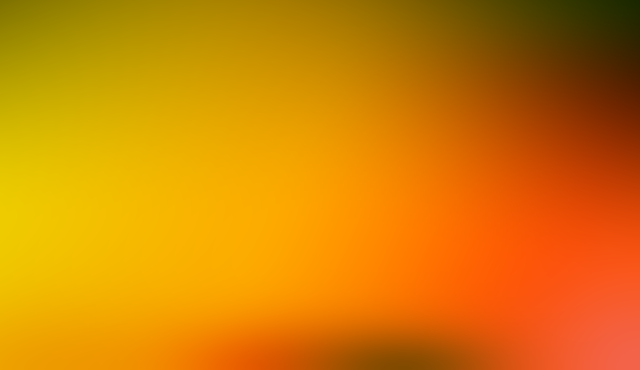
Give the GLSL for this background, as a Shadertoy shader.

```glsl
// Draws a soft blurred backdrop of yellow, amber and orange with dark upper edge and low glows.

// Colours
const vec3 YELLOW = vec3(0.92, 0.83, 0.00);
const vec3 AMBER  = vec3(1.00, 0.65, 0.00);
const vec3 ORANGE = vec3(1.00, 0.31, 0.00);
const vec3 HONEY  = vec3(0.92, 0.56, 0.00);
const vec3 EMBER  = vec3(0.95, 0.32, 0.00);
const vec3 BRONZE = vec3(0.50, 0.29, 0.00);
const vec3 CORAL  = vec3(0.95, 0.39, 0.29);
const vec3 MOSS   = vec3(0.00, 0.13, 0.00);

// Glow centres and radii, as fractions of the canvas
const vec2 HONEY_POS  = vec2(0.10, 0.0), HONEY_SIZE  = vec2(0.25, 0.18);
const vec2 EMBER_POS  = vec2(0.43, 0.0), EMBER_SIZE  = vec2(0.17, 0.13);
const vec2 BRONZE_POS = vec2(0.63, 0.0), BRONZE_SIZE = vec2(0.17, 0.11);
const vec2 CORAL_POS  = vec2(1.00, 0.0), CORAL_SIZE  = vec2(0.17, 0.27);
const vec2 MOSS_POS   = vec2(0.90, 1.0), MOSS_SIZE   = vec2(0.30, 0.18);

// Tilt of the warm ramp, and density of the upper shade
const float RAMP_TILT   = 0.25;
const float SHADE_BASE  = 0.37;
const float SHADE_LEFT  = 0.26;
const float SHADE_RIGHT = 1.95;

float glow(vec2 p, vec2 centre, vec2 radius) {
    vec2 d = (p - centre) / radius;
    return exp(-dot(d, d));
}

// Yellow to orange, leaning with height
vec3 warmRamp(vec2 p) {
    float h = p.x + RAMP_TILT * (0.45 - p.y);
    vec3 colour = mix(YELLOW, AMBER, smoothstep(-0.2, 0.6, h));
    return mix(colour, ORANGE, smoothstep(0.4, 0.95, h));
}

// Light left after the shade that falls from the top, deepest at right
float upperShade(vec2 p) {
    float left = max(1.0 - p.x / 0.35, 0.0);
    float right = max((p.x - 0.3) / 0.7, 0.0);
    float depth = SHADE_BASE + SHADE_LEFT * left * left
                + SHADE_RIGHT * pow(right, 2.5);
    float reach = mix(0.62, 0.78, smoothstep(0.5, 1.0, p.x));
    float fall = max(1.0 - (1.0 - p.y) / reach, 0.0);
    return exp(-depth * fall * fall);
}

void mainImage(out vec4 fragColor, in vec2 fragCoord) {
    vec2 p = fragCoord / iResolution.xy;

    // Ramp and shade
    vec3 colour = warmRamp(p) * upperShade(p);
    colour += MOSS * glow(p, MOSS_POS, MOSS_SIZE);

    // Glows along the lower edge
    colour = mix(colour, HONEY, 0.75 * glow(p, HONEY_POS, HONEY_SIZE));
    colour = mix(colour, EMBER, 0.90 * glow(p, EMBER_POS, EMBER_SIZE));
    colour = mix(colour, BRONZE, glow(p, BRONZE_POS, BRONZE_SIZE));
    colour = mix(colour, CORAL, glow(p, CORAL_POS, CORAL_SIZE));

    fragColor = vec4(clamp(colour, 0.0, 1.0), 1.0);
}
```
